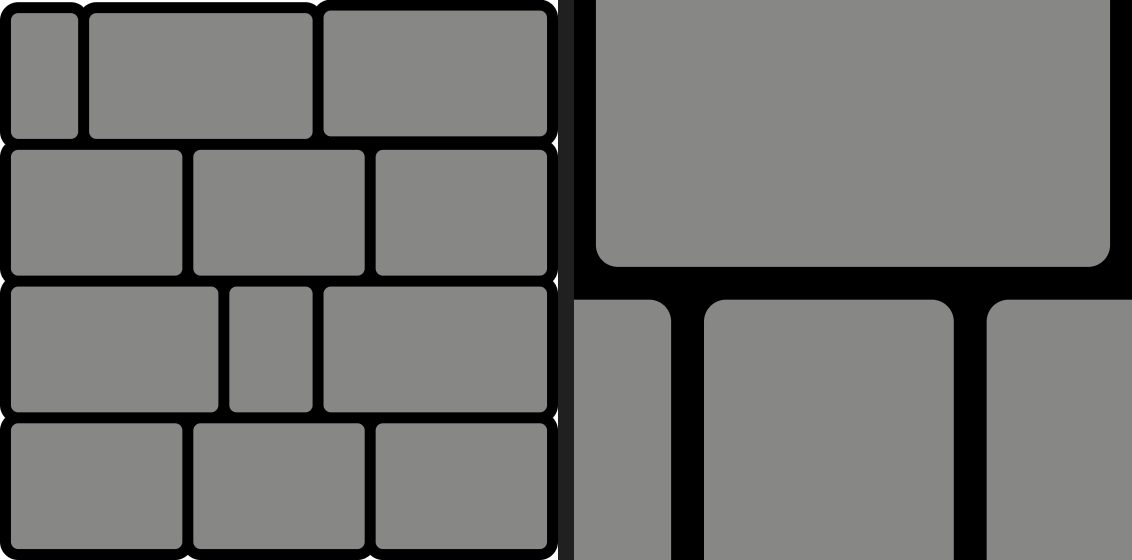
Left: the whole. Right: its middle third, enlarged.
Write a Shadertoy shader that draws this texture.

```glsl
// Four courses of flat grey masonry, three rounded blocks in each.
// Every block is a rounded-box distance; the thick outlines of neighbours
// overlap along a shared joint, leaving small notches on the outer rim.

const vec2 WALL = vec2(764.0, 768.0);   // design units spanning the canvas
const int COURSES = 4;
const int BLOCKS = 3;
const float COURSE_HEIGHT = 187.5;
const float HALF_LINE = 7.5;
const float CORNER_RADIUS = 17.5;       // measured along the outline's centre
const float LIFT = 3.5;                 // the last block of the top course sits higher

const vec3 PAPER = vec3(1.0);
const vec3 MORTAR = vec3(0.0);
const vec3 STONE = vec3(0.53, 0.53, 0.522);

// Signed distance to a rounded box given by two opposite corners
float roundedBox(vec2 p, vec2 lo, vec2 hi, float radius) {
    vec2 q = abs(p - 0.5 * (lo + hi)) - 0.5 * (hi - lo) + radius;
    return length(max(q, 0.0)) + min(max(q.x, q.y), 0.0) - radius;
}

// Left rim, two inner joints and right rim of a course, counted from the bottom
vec4 courseJoints(int course) {
    float left = HALF_LINE;
    float right = WALL.x - HALF_LINE;
    vec2 inner = mix(vec2(left), vec2(right), vec2(1.0, 2.0) / 3.0);
    if (course == 1) inner = vec2(306.5, 435.5);
    if (course == 3) inner = vec2(114.5, 435.5);
    return vec4(left, inner, right);
}

// Distance to the nearest block of the wall
float wallDistance(vec2 p) {
    float nearest = 1e5;
    for (int course = 0; course < COURSES; course++) {
        vec4 joints = courseJoints(course);
        for (int block = 0; block < BLOCKS; block++) {
            bool raised = course == COURSES - 1 && block == BLOCKS - 1;
            float base = HALF_LINE + float(course) * COURSE_HEIGHT + (raised ? LIFT : 0.0);
            vec2 lo = vec2(joints[block], base);
            vec2 hi = vec2(joints[block + 1], base + COURSE_HEIGHT);
            nearest = min(nearest, roundedBox(p, lo, hi, CORNER_RADIUS));
        }
    }
    return nearest;
}

// Antialiased coverage of the inside of a shape
float coverage(float dist, float pixel) {
    return clamp(0.5 - dist / pixel, 0.0, 1.0);
}

void mainImage(out vec4 fragColor, in vec2 fragCoord) {
    vec2 p = fragCoord / iResolution.xy * WALL;
    float pixel = WALL.y / iResolution.y;
    float dist = wallDistance(p);

    // Outline first, then the stone faces inside it
    vec3 color = mix(PAPER, MORTAR, coverage(dist - HALF_LINE, pixel));
    color = mix(color, STONE, coverage(dist + HALF_LINE, pixel));
    fragColor = vec4(color, 1.0);
}
```
